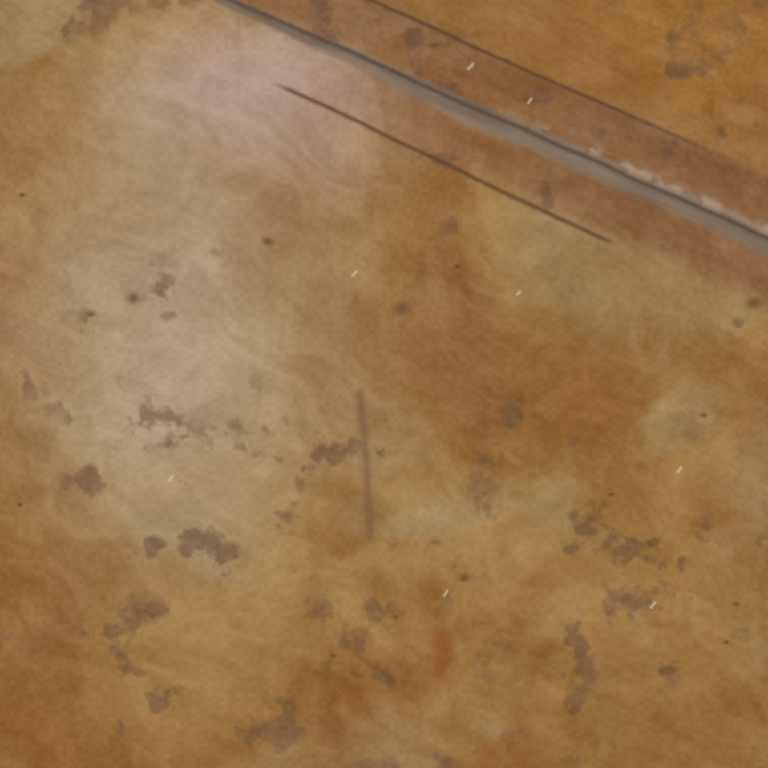
Give the GLSL for this texture, as a Shadertoy shader.

```glsl
// A worn, stained and waxed concrete floor: amber mottling from warped noise,
// two soft reflections, and a diagonal joint drawn in its own (along, across)
// coordinates with cracks beside it. Pits and chips are scattered by hash.

float hash(vec2 p) {
    return fract(sin(dot(p, vec2(127.1, 311.7))) * 43758.5453);
}

float noise(vec2 p) {
    vec2 i = floor(p), f = fract(p);
    f = f * f * (3.0 - 2.0 * f);
    return mix(mix(hash(i), hash(i + vec2(1, 0)), f.x),
               mix(hash(i + vec2(0, 1)), hash(i + vec2(1, 1)), f.x), f.y);
}

float fbm(vec2 p) {
    float sum = 0.0, amp = 0.5;
    for (int i = 0; i < 5; i++) {
        sum += amp * noise(p);
        p = mat2(1.6, 1.2, -1.2, 1.6) * p + 7.3;
        amp *= 0.5;
    }
    return sum / 0.97;
}

// Soft round spot, 1 at the centre
float glow(vec2 p, vec2 centre, vec2 size) {
    vec2 q = (p - centre) / size;
    return exp(-dot(q, q));
}

// Soft line across a signed distance
float line(float d, float width) {
    return exp(-d * d / (width * width));
}

float segment(vec2 p, vec2 a, vec2 b) {
    vec2 ab = b - a;
    return length(p - a - ab * clamp(dot(p - a, ab) / dot(ab, ab), 0.0, 1.0));
}

// Blotchy stain, from rust through amber to pale ochre
vec3 stain(vec2 p) {
    vec2 warp = vec2(fbm(p * 4.0 + 3.0), fbm(p * 4.0 + 19.0)) - 0.5;
    vec2 q = p + 0.22 * warp;
    vec3 col = mix(vec3(0.545, 0.37, 0.185), vec3(0.635, 0.485, 0.285),
                   smoothstep(0.3, 0.67, fbm(q * 7.0)));
    col = mix(col, vec3(0.54, 0.355, 0.215), 0.65 * smoothstep(0.52, 0.72, fbm(q * 5.0 + 41.0)));
    col = mix(col, vec3(0.63, 0.54, 0.40), 0.65 * smoothstep(0.5, 0.72, fbm(q * 6.0 + 67.0)));
    float lower = smoothstep(0.35, 0.0, p.y) + smoothstep(0.5, 1.0, p.x);
    return mix(col, vec3(0.57, 0.395, 0.20), 0.22 * lower);
}

void mainImage(out vec4 fragColor, in vec2 fragCoord) {
    vec2 uv = fragCoord / iResolution.xy;
    vec2 wobble = vec2(fbm(uv * 9.0), fbm(uv * 9.0 + 31.0)) - 0.5;
    vec2 soft = uv + 0.1 * wobble;

    // Joint frame: distance along and across the diagonal
    vec2 rel = uv - vec2(0.287, 1.0);
    float along = dot(rel, vec2(0.915, -0.403));
    float across = dot(rel, vec2(0.403, 0.915)) + 0.008 * wobble.x;
    float streak = fbm(vec2(along * 8.0, across * 60.0));

    vec3 col = stain(uv);

    // Smooth amber beyond the joint, red-brown bands on both sides of it
    float beyond = smoothstep(0.07, 0.09, across);
    col = mix(col, mix(vec3(0.53, 0.345, 0.155), vec3(0.63, 0.45, 0.24), streak), 0.7 * beyond);
    float upperBand = smoothstep(0.0, 0.02, across) * (1.0 - beyond);
    float lowerBand = smoothstep(-0.09, -0.05, across) * smoothstep(0.0, -0.01, across)
                    * smoothstep(0.05, 0.3, along);
    col = mix(col, vec3(0.50, 0.335, 0.22) + 0.14 * (streak - 0.5), 0.7 * max(upperBand, lowerBand));

    // Reflections: a pinkish one by the joint, a wide grey one at the left
    float pink = glow(soft, vec2(0.33, 0.88), vec2(0.16, 0.12)) * smoothstep(0.03, -0.02, across);
    float grey = glow(soft, vec2(0.22, 0.54), vec2(0.20, 0.22));
    float haze = glow(soft, vec2(0.24, 0.62), vec2(0.36, 0.42));
    col = mix(col, vec3(0.66, 0.55, 0.40), 0.38 * haze);
    col = mix(col, vec3(0.70, 0.62, 0.53), 0.7 * grey);
    col = mix(col, vec3(0.72, 0.61, 0.56), 0.85 * pink);

    // Dark mineral flecks, brushed texture and fine grain
    float fleck = smoothstep(0.62, 0.76, fbm(uv * 24.0 + 11.0)) * smoothstep(0.4, 0.6, fbm(uv * 5.0 + 83.0));
    col = mix(col, vec3(0.42, 0.31, 0.24), 0.55 * fleck);
    col += 0.09 * (fbm(uv * 30.0 + 4.0 * wobble) - 0.5);
    col += 0.06 * (fbm(vec2(along * 14.0, across * 75.0) + 6.0 * wobble) - 0.5);
    col += 0.035 * (noise(uv * 190.0) - 0.5);

    // Joint: grey fill that widens, a dark slit and a worn pale lip
    float width = mix(0.008, 0.021, smoothstep(0.0, 0.4, along)) * (0.75 + 0.5 * streak);
    float fill = smoothstep(width, 0.45 * width, abs(across));
    col = mix(col, mix(vec3(0.40, 0.34, 0.28), vec3(0.60, 0.55, 0.49), streak), 0.85 * fill);
    col = mix(col, vec3(0.30, 0.25, 0.21), 0.65 * line(across - 0.006, 0.0035));
    float lip = line(across - 0.017, 0.007) * smoothstep(0.35, 0.5, along);
    col = mix(col, vec3(0.64, 0.55, 0.46), lip * smoothstep(0.4, 0.65, fbm(uv * 40.0)));

    // Parallel cracks, broken along their length
    float gaps = smoothstep(0.25, 0.55, noise(vec2(along * 11.0, 2.0)));
    float lowerCrack = line(across + 0.068 + 0.025 * max(along, 0.0), 0.0032) * smoothstep(0.68, 0.62, along);
    float upperCrack = line(across - 0.078, 0.0028) * smoothstep(0.75, 0.5, along);
    col = mix(col, vec3(0.36, 0.25, 0.18), 0.7 * max(lowerCrack * gaps, upperCrack));

    // Faint upright scratch and a rust trickle
    float scratch = segment(uv + 0.012 * wobble, vec2(0.465, 0.49), vec2(0.483, 0.30));
    col = mix(col, vec3(0.45, 0.33, 0.25), 0.5 * line(scratch, 0.006));
    float trickle = segment(soft, vec2(0.583, 0.20), vec2(0.590, 0.13));
    col = mix(col, vec3(0.52, 0.29, 0.11), 0.55 * line(trickle, 0.012));

    // Scattered dark pits and small pale chips
    for (int i = 0; i < 24; i++) {
        float k = float(i);
        vec2 centre = vec2(hash(vec2(k, 1.7)), hash(vec2(k, 5.3)));
        float size = mix(0.003, 0.010, pow(hash(vec2(k, 9.1)), 2.0));
        vec2 offset = uv - centre + 0.025 * wobble;
        bool chip = i % 3 == 0;
        float spot = chip ? line(segment(offset, vec2(0.0), vec2(0.8, 1.0) * size), 0.0022)
                          : line(length(offset * vec2(0.8, 1.2)), size);
        col = mix(col, chip ? vec3(0.80, 0.76, 0.68) : vec3(0.36, 0.25, 0.17), 0.65 * spot);
    }

    fragColor = vec4(clamp(col, 0.0, 1.0), 1.0);
}
```
